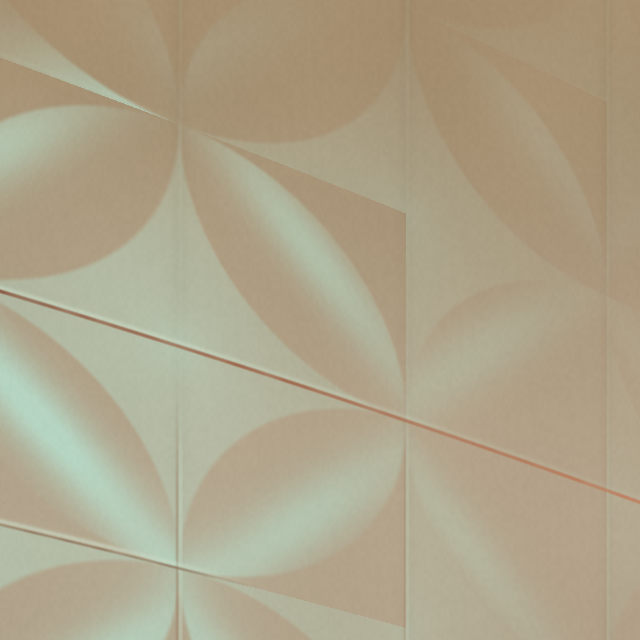
Write a Shadertoy shader that draws this pattern.

```glsl
// Embossed sheet of four-petal flowers on a skewed, slightly receding grid.
// Each cell holds one petal, the overlap of two unit discs; a soft mint sheen
// lights petals and facets from the left, and fine seams cross the grid.

float hash(vec2 p) {
    return fract(sin(dot(p, vec2(127.1, 311.7))) * 43758.5453);
}

float noise(vec2 p) {
    vec2 i = floor(p), f = fract(p);
    f = f * f * (3.0 - 2.0 * f);
    return mix(mix(hash(i), hash(i + vec2(1, 0)), f.x),
               mix(hash(i + vec2(0, 1)), hash(i + vec2(1, 1)), f.x), f.y);
}

float rowHeight(float x) { return 0.365 - 0.065 * x; }

// Canvas to grid: columns narrow to the right, rows slope downwards
vec2 gridCoord(vec2 p) {
    float t = p.x - 0.28;
    float seamY = 0.545 - 0.30 * p.x - 0.03 * p.x * p.x;
    return vec2(t * (2.616 + 0.565 * t), (p.y - seamY) / rowHeight(p.x));
}

float stroke(float d, float halfWidth) {
    float aa = 1.0 / iResolution.y;
    return 1.0 - smoothstep(halfWidth - aa, halfWidth + aa + 0.001, abs(d));
}

void mainImage(out vec4 fragColor, in vec2 fragCoord) {
    vec2 p = fragCoord / iResolution.xy;
    vec2 g = gridCoord(p);
    vec2 cell = floor(g), f = g - cell;

    // Mirror odd cells so every petal runs from top left to bottom right
    float odd = mod(cell.x + cell.y, 2.0);
    f.x = mix(f.x, 1.0 - f.x, odd);
    float across = f.x + f.y - 1.0;
    float edge = max(length(f), length(f - 1.0)) - 1.0;
    float soft = 0.008 + 3.0 / iResolution.y;
    float petal = 1.0 - smoothstep(-soft, soft, edge);

    // Sheen fades to the right and towards the top
    float light = exp(-2.1 * p.x * p.x) * (1.0 - smoothstep(0.58, 1.08, p.y));

    // Petal reflection: a broad band whose position shifts with the row
    float bandAt = clamp(0.22 - 0.12 * cell.x + 0.38 * cell.y, -0.22, 0.34);
    float band = (across - bandAt) / 0.2;
    float along = 0.6 + 0.4 * exp(-2.5 * pow(f.x - f.y, 2.0));
    float petalGlow = light * along * exp(-band * band);

    // Concave facets: lit unless they face back to the central star
    float side = step(0.0, across);
    vec2 node = cell + vec2(abs(side - odd), side);
    float lit = step(length(node), length(cell + 0.5));
    float corner = length(g - node);
    float facetGlow = lit * (light + 0.06) * (0.4 + 0.45 * exp(-6.0 * corner));
    facetGlow *= 0.75 + 0.25 * smoothstep(0.6, 0.0, edge);

    float glow = mix(facetGlow, petalGlow, petal) + 0.07 * light;
    glow += 0.35 * exp(-7.0 * length(g - vec2(0, -1)));

    // Bright sliver that narrows into the upper flower's left tip
    float sliver = smoothstep(-0.9, -0.1, g.x) * smoothstep(0.0, -0.08, g.x);
    glow += 0.5 * sliver * (1.0 - petal) * step(1.0, g.y)
          * smoothstep(1.25, 1.0, g.y);

    // Warm ground, darker towards the top right
    float shade = smoothstep(1.05, 0.2, p.y + 0.08 * p.x);
    vec3 col = mix(vec3(0.645, 0.555, 0.435), vec3(0.70, 0.632, 0.535), shade);
    col = mix(col, vec3(0.715, 0.84, 0.765), clamp(glow, 0.0, 1.0));

    // Seam distances in canvas units
    float row = floor(g.y + 0.5);
    float column = floor(g.x + 0.5);
    float rowD = (g.y - row) * rowHeight(p.x);
    float columnD = (g.x - column) / 2.9;
    float wear = noise(p * vec2(38, 9));

    // Vertical seams: faint grooves with pale lips, clearer near the bottom
    float low = smoothstep(0.42, 0.2, p.y);
    float groove = exp(-pow(columnD / 0.012, 2.0));
    col -= 0.018 * groove * (0.6 + 0.4 * wear);
    float lip = stroke(columnD - 0.002, 0.002) * (0.08 + 0.5 * low * light);
    col = mix(col, vec3(0.76, 0.82, 0.74), lip);
    col = mix(col, vec3(0.60, 0.50, 0.39),
              stroke(columnD + 0.003, 0.0012) * low * light * 0.6);

    // Sloping seams: the lower one fades out past the flower
    float reach = row > -0.5 ? 0.9 : smoothstep(0.42, 0.24, p.x);
    reach *= row > 0.5 ? smoothstep(0.32, 0.18, p.x) * 0.5 : 1.0;
    col = mix(col, vec3(0.80, 0.86, 0.78),
              exp(-pow((rowD - 0.006) / 0.004, 2.0)) * reach * light * 0.6);
    if (row == -1.0)
        col = mix(col, vec3(0.54, 0.43, 0.33),
                  stroke(rowD, 0.0015) * reach * (0.4 + 0.4 * wear));

    // Main seam: thin russet line, paler and warmer to the right
    if (row == 0.0) {
        vec3 russet = mix(vec3(0.53, 0.33, 0.24), vec3(0.74, 0.49, 0.36), p.x);
        col = mix(col, russet, stroke(rowD, 0.0022) * (0.65 + 0.3 * wear));
    }

    // Fine grain and slow mottling
    col += 0.014 * (noise(p * vec2(230, 150)) - 0.5);
    col += 0.02 * (noise(p * 6.0) - 0.5);
    fragColor = vec4(clamp(col, 0.0, 1.0), 1.0);
}
```
